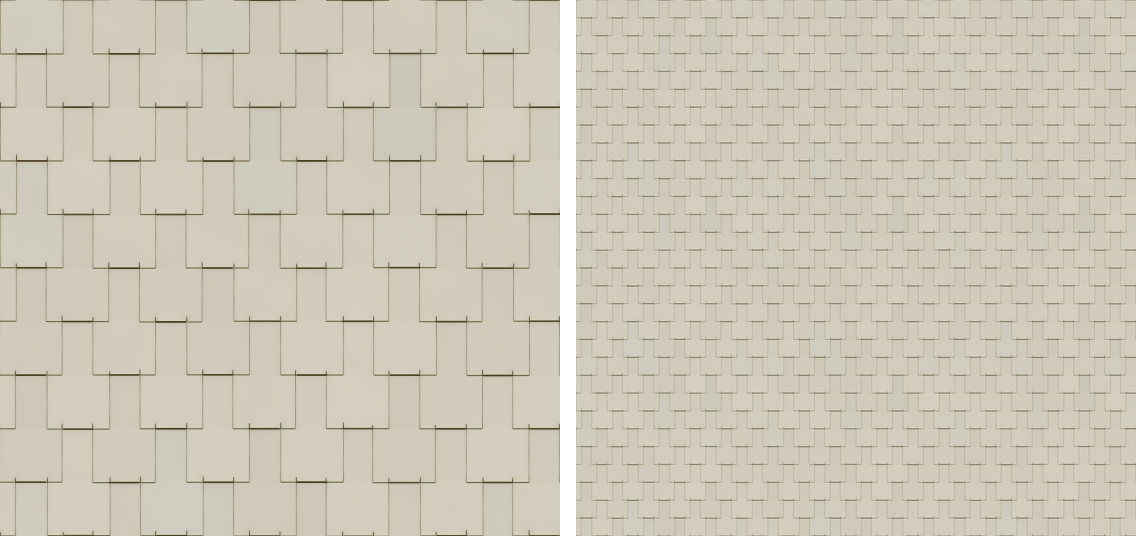
Left: one tile. Right: repeated 3 by 3.
A Shadertoy shader for this texture:

```glsl
// Cream shingle wall: staggered square tabs with dark lower edges and fine olive side joints.
#define COLS 6.0
#define ROWS 10.0
#define TAB_WIDTH 0.672     // all lengths are in column widths
#define EDGE_HALF 0.0095
#define JOINT_HALF 0.0055
#define TICK_RISE 0.055
#define JITTER 0.010
#define TONE_SPREAD 0.016
#define FACE_COLOR vec3(0.824, 0.802, 0.742)
#define GRIME_COLOR vec3(0.58, 0.55, 0.44)
#define SHADOW_COLOR vec3(0.27, 0.23, 0.12)

const float TAU = 6.2831853;

vec3 hash3(vec2 cell) {
    vec3 p = fract(cell.xyx * vec3(0.1031, 0.1030, 0.0973) + 0.137);
    p += dot(p, p.yxz + 33.33);
    return fract((p.xxy + p.yzz) * p.zyx);
}

// Pixel coverage of the half line x > 0
float above(float x, float px) {
    return clamp(x / px + 0.5, 0.0, 1.0);
}

// Pixel coverage of a stripe around d = 0
float stripe(float d, float halfWidth, float px) {
    return above(d + halfWidth, px) - above(d - halfWidth, px);
}

float span(float x, float lo, float hi, float px) {
    return above(x - lo, px) * above(hi - x, px);
}

// Layered sines with whole frequencies, so they wrap
float mottle(vec2 uv) {
    vec2 a = TAU * uv;
    return sin(3.0 * a.x + 2.0 * a.y + 2.0 * sin(2.0 * a.y)) * 0.5
         + sin(7.0 * a.x - 5.0 * a.y + 2.0 * sin(4.0 * a.x)) * 0.3
         + sin(13.0 * a.y + 9.0 * a.x + sin(11.0 * a.x)) * 0.2;
}

void mainImage(out vec4 fragColor, in vec2 fragCoord) {
    vec2 uv = fragCoord / iResolution.xy;
    float px = COLS / iResolution.x;
    float rowHeight = COLS * iResolution.y / (iResolution.x * ROWS);
    vec2 pos = uv * vec2(COLS, ROWS * rowHeight);
    float homeRow = floor(uv.y * ROWS);

    vec3 face = FACE_COLOR;
    float ink = 0.0;    // 0 clean, 0.5 grime, 1 deep shadow
    float haze = 0.0;
    float lip = 0.0;

    // Lower rows first: each row overlaps the one beneath it
    for (int dr = -1; dr <= 1; dr++) {
        float row = homeRow + float(dr);
        float stagger = 0.5 * (1.0 - mod(row, 2.0));
        float homeCol = floor(pos.x - stagger);
        for (int dc = -1; dc <= 1; dc++) {
            float col = homeCol + float(dc);
            vec2 id = mod(vec2(col, row), vec2(COLS, ROWS));
            vec3 rnd = hash3(id);
            vec3 wear = hash3(id + 41.0);
            vec2 t = pos - vec2(col + stagger, row * rowHeight);
            t -= (rnd.xy - 0.5) * vec2(1.6, 0.8) * JITTER;

            // Face tone, with a few cooler tabs
            float inTab = span(t.x, 0.0, TAB_WIDTH, px) * above(t.y, px);
            float recess = smoothstep(rowHeight - 0.02, rowHeight + 0.02, t.y);
            vec3 tone = FACE_COLOR + (rnd.z - 0.5) * TONE_SPREAD - 0.008 * recess;
            tone += vec3(-0.018, -0.004, 0.002) * smoothstep(0.72, 1.0, wear.x);
            face = mix(face, tone, inTab);

            // Lower edge: heavy over the recess, thinner over the corners
            float acrossTab = span(t.x, 0.0, TAB_WIDTH, px);
            float open = span(t.x, TAB_WIDTH - 0.5, 0.5, px);
            float edge = stripe(t.y, mix(0.0065, EDGE_HALF, open), px);
            ink = max(ink, acrossTab * edge * mix(0.72, 0.88 + 0.12 * wear.y, open));
            haze = max(haze, open * above(-t.y, px) * exp(min(t.y, 0.0) / 0.022) * 0.30);
            lip = max(lip, acrossTab * stripe(t.y - 0.021, 0.006, px));

            // Side joints and the short ticks where they meet the row above
            float side = abs(t.x - 0.5 * TAB_WIDTH) - 0.5 * TAB_WIDTH;
            float rise = t.y - rowHeight;
            float joint = span(t.y, 0.0, rowHeight, px);
            float ends = exp(-max(t.y, 0.0) / 0.05) + exp(min(rise, 0.0) / 0.07);
            float uneven = 0.05 * sin(t.y * 19.0 + TAU * wear.z);
            ink = max(ink, joint * stripe(side, JOINT_HALF, px)
                * (0.36 + uneven + 0.14 * ends));
            haze = max(haze, joint * exp(-abs(side) / 0.013) * (0.13 + 0.10 * ends));
            float tickTop = TICK_RISE * (0.8 + 0.4 * wear.y);
            ink = max(ink, span(rise, -0.012, tickTop, px)
                * stripe(side, 0.0065, px) * mix(0.85, 0.58, clamp(rise / tickTop, 0.0, 1.0)));

            // Grime gathered at the joint heads, and a rare faint speck
            float head = length(vec2(side, rise * 0.6));
            haze = max(haze, exp(-head / 0.022) * (0.18 + 0.22 * wear.x));
            vec2 speck = vec2(0.1, 0.08) + wear.yz * vec2(0.45, 0.35);
            float dotMask = above(0.008 - length(t - speck), px);
            haze = max(haze, dotMask * 0.16 * step(0.7, rnd.z));
        }
    }

    vec3 color = face + 0.004 * mottle(uv) + 0.014 * lip;
    color = mix(color, GRIME_COLOR, clamp(max(haze, 2.0 * ink), 0.0, 1.0));
    color = mix(color, SHADOW_COLOR, clamp(2.0 * ink - 1.0, 0.0, 1.0));
    fragColor = vec4(color, 1.0);
}
```
